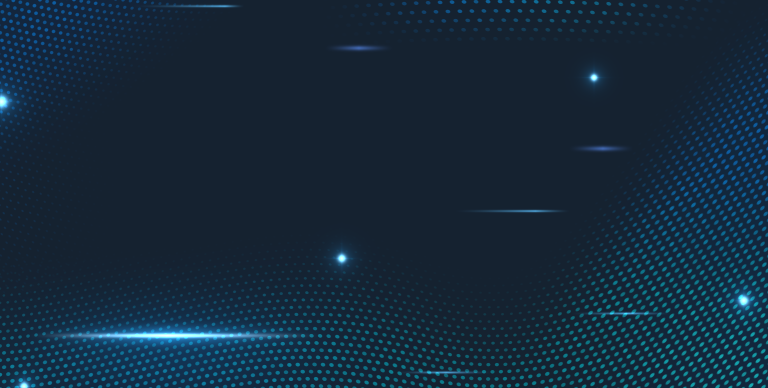
This background is drawn by a WebGL 2 fragment shader. Its source:

```glsl
#version 300 es
precision highp float;
// Dark navy backdrop with halftone dot waves along the corners and lower edge,
// thin horizontal light streaks and small glowing flares.
// Warped dot lattices are masked by soft curved edges; lights are added on top.
uniform vec2 u_resolution;
out vec4 fragColor;

float hash(vec2 p) {
    return fract(sin(dot(p, vec2(127.1, 311.7))) * 43758.5453);
}

float bump(float x, float center, float width) {
    float t = (x - center) / width;
    return exp(-t * t);
}

// Round dots on a unit lattice, each with a slightly varied brightness
float dots(vec2 q, float radius) {
    float soft = 0.6 * max(fwidth(q.x), fwidth(q.y));
    q.x += 0.5 * mod(floor(q.y), 2.0);
    float d = length(fract(q) - 0.5);
    return (1.0 - smoothstep(radius - soft, radius + soft, d)) * mix(0.75, 1.0, hash(floor(q)));
}

// Line of light: s.xy is the peak, s.z and s.w the reach to left and right
float streak(vec2 p, vec4 s, float thickness) {
    float dx = p.x - s.x;
    float t = max(0.0, 1.0 - abs(dx) / (dx < 0.0 ? s.z : s.w));
    return t * sqrt(t) * bump(p.y, s.y, thickness);
}

// Hot core, soft halo and a faint four-pointed star
vec3 flare(vec2 p, vec2 center, float size) {
    vec2 d = abs(p - center) / size;
    float r = length(d);
    float star = exp(-d.x * 1.6 - d.y * 9.0) + exp(-d.y * 1.6 - d.x * 9.0);
    return vec3(0.75, 0.95, 1.0) * exp(-r * r * 7.0)
         + vec3(0.05, 0.42, 0.65) * (0.75 * exp(-r * 1.5) + 0.45 * star);
}

void main() {
    vec2 p = gl_FragCoord.xy / u_resolution.y;
    float x = p.x, y = p.y;

    // Soft masks of the three dotted areas
    float lowerEdge = 0.37 + 0.06 * bump(x, 0.82, 0.3) - 0.06 * bump(x, 1.25, 0.2)
                    + 0.68 * smoothstep(1.3, 2.05, x);
    float lower = smoothstep(0.0, 0.36, lowerEdge - y);
    float corner = smoothstep(0.0, 0.42, y - 0.46 - 0.8 * x);
    float side = 0.3 * bump(x, 0.0, 0.16) * bump(y, 0.5, 0.2);
    float top = smoothstep(0.87, 1.0, y) * smoothstep(0.8, 1.25, x);
    float rightSide = smoothstep(1.4, 1.95, x);

    // Backdrop with blue haze behind the dots
    vec3 color = vec3(0.082, 0.132, 0.188);
    color = mix(color, vec3(0.06, 0.17, 0.32), 0.4 * corner);
    color = mix(color, vec3(0.05, 0.19, 0.33), 0.35 * lower * max(rightSide, bump(x, 0.42, 0.45)));
    color += vec3(0.0, 0.06, 0.11) * bump(x, 0.43, 0.3) * bump(y, 0.11, 0.1);

    // Lower wave, rising towards the right
    float wave = 0.07 * sin(3.6 * x - 1.3) + 0.3 * smoothstep(1.1, 2.1, x);
    vec2 lowerGrid = vec2(x + 0.12 * y * sin(2.6 * x), y - wave) / vec2(0.0215, 0.0185);
    vec3 teal = vec3(0.04, 0.52, 0.58);
    vec3 blue = vec3(0.05, 0.39, 0.68);
    vec3 lowerColor = mix(teal, blue, smoothstep(0.2, 0.62, y));
    lowerColor = mix(lowerColor, vec3(0.06, 0.49, 0.68), 0.7 * bump(x, 0.4, 0.45));
    lowerColor += vec3(0.05, 0.18, 0.15) * rightSide * (1.0 - smoothstep(0.0, 0.4, y));
    color = mix(color, lowerColor, dots(lowerGrid, 0.12 + 0.14 * lower) * lower * 0.95);

    // Upper left sheet, bending down along the left side
    vec2 cornerGrid = vec2(x + 0.1 * sin(3.0 * y), y + 0.28 * x - 0.25 * x * x) / vec2(0.0195, 0.0185);
    float cornerMask = max(corner, side);
    color = mix(color, blue, dots(cornerGrid, 0.14 + 0.11 * corner) * cornerMask * 0.9);

    // Sparser sheet hanging from the top edge
    vec2 topGrid = vec2(x + 0.2 * y, y + 0.08 * (x - 1.3) * (x - 1.3)) / vec2(0.031, 0.024);
    vec3 topColor = mix(blue, vec3(0.06, 0.5, 0.66), bump(x, 1.5, 0.25));
    color = mix(color, topColor, dots(topGrid, 0.19) * top * (1.0 - rightSide) * 0.9);

    // Thin streaks
    vec4 streaks[6] = vec4[6](
        vec4(0.58, 0.984, 0.24, 0.05), vec4(0.925, 0.876, 0.09, 0.09),
        vec4(1.554, 0.617, 0.09, 0.08), vec4(1.38, 0.456, 0.21, 0.09),
        vec4(1.62, 0.192, 0.15, 0.11), vec4(1.15, 0.04, 0.13, 0.12));
    for (int i = 0; i < 6; i++) {
        bool hazy = i == 1 || i == 2;
        vec3 tint = hazy ? vec3(0.17, 0.27, 0.5) : vec3(0.22, 0.5, 0.65);
        color += tint * streak(p, streaks[i], hazy ? 0.006 : 0.003);
    }

    // Bright beam at the lower left, with a wider glow
    vec4 beam = vec4(0.43, 0.135, 0.36, 0.4);
    color += vec3(0.85, 0.95, 1.0) * streak(p, beam, 0.0055);
    color += vec3(0.05, 0.32, 0.48) * streak(p, beam, 0.022);

    // Flares: position and size
    vec3 flares[5] = vec3[5](
        vec3(0.004, 0.738, 0.036), vec3(1.531, 0.8, 0.021), vec3(0.881, 0.334, 0.025),
        vec3(1.917, 0.225, 0.028), vec3(0.062, 0.004, 0.024));
    for (int i = 0; i < 5; i++) color += flare(p, flares[i].xy, flares[i].z);

    fragColor = vec4(min(color, 1.0), 1.0);
}
```
